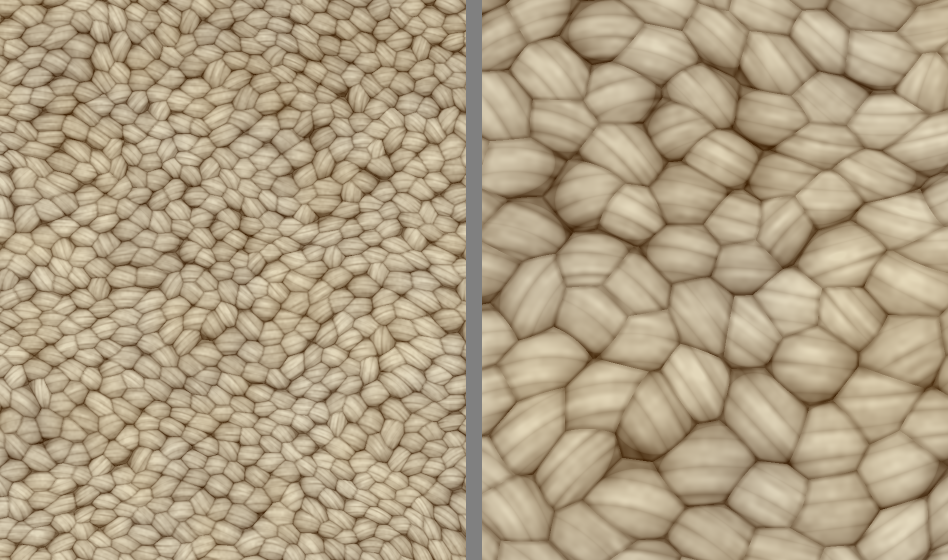
Left, the full canvas; right, a detail of the centre.
Give the GLSL for this texture, as a Shadertoy shader.

```glsl
// Loop-pile wool carpet: irregular rows of plump, twisted beige yarn loops.
#define CELL vec2(0.0400, 0.0322)   // loop spacing along and across a row
#define RADIUS vec2(0.0275, 0.0192) // half size of one loop
#define ROW_ANGLE -0.42             // slope of the rows
#define JITTER 0.42                 // scatter of the loop centres
#define TURN 1.15                   // spread of the loop directions
#define WARP 0.022                  // wander of the rows
#define PLIES 1.35                  // yarn plies per loop radius
#define GROOVE 0.24                 // darkness between plies
#define FIBRE 0.26                  // strength of the fine hairs
#define SHADOW vec3(0.45, 0.36, 0.25)
#define WOOL vec3(0.84, 0.79, 0.68)

float hash(vec2 p) {
    vec3 a = fract(vec3(p.xyx) * 0.1031);
    a += dot(a, a.yzx + 33.33);
    return fract((a.x + a.y) * a.z);
}

vec2 hash2(vec2 p) {
    return vec2(hash(p + 17.0), hash(p + 91.0));
}

float noise(vec2 p) {
    vec2 i = floor(p), f = fract(p);
    f = f * f * (3.0 - 2.0 * f);
    return mix(mix(hash(i), hash(i + vec2(1, 0)), f.x),
               mix(hash(i + vec2(0, 1)), hash(i + vec2(1, 1)), f.x), f.y);
}

mat2 rotation(float a) {
    float c = cos(a), s = sin(a);
    return mat2(c, s, -s, c);
}

// Tone of the pile: 0 is shadow colour, 1 is lit wool.
float pileTone(vec2 p) {
    vec2 drift = vec2(noise(p * 6.0 + 40.0), noise(p * 6.0 + 70.0)) - 0.5;
    vec2 bent = p + WARP * 2.0 * drift;
    mat2 toRows = rotation(-ROW_ANGLE), toCanvas = rotation(ROW_ANGLE);
    vec2 u = toRows * bent / CELL + 100.0;
    float lean = (noise(p * 5.0 + 13.0) - 0.5) * 0.9 - 0.05;

    // Keep the highest loop and the height of the runner-up.
    float top = -9.0, second = -9.0, dome = 0.0;
    vec2 local = vec2(0.0), id = vec2(0.0), offset = vec2(0.0);
    for (int j = -1; j <= 1; j++) {
        float row = floor(u.y) + float(j);
        float shift = 0.5 * mod(row, 2.0);
        for (int i = -1; i <= 1; i++) {
            vec2 cell = vec2(floor(u.x - shift) + float(i), row);
            vec2 centre = cell + vec2(0.5 + shift, 0.5) + JITTER * (hash2(cell) - 0.5);
            vec2 d = toCanvas * ((u - centre) * CELL);
            float angle = lean + TURN * (hash(cell + 5.0) - 0.5);
            angle += 1.0 * step(0.88, hash(cell + 29.0));
            vec2 size = RADIUS * (0.93 + 0.16 * hash(cell + 53.0));
            vec2 q = rotation(-angle) * d / size;
            float h = 1.0 - dot(q, q);
            float lifted = h + 0.22 * (hash(cell + 7.0) - 0.5);
            if (lifted > top) {
                second = top;
                top = lifted;
                dome = h;
                local = q;
                id = cell;
                offset = d / RADIUS.y;
            } else {
                second = max(second, lifted);
            }
        }
    }

    // Rounded body, lit from above, with dark creases between loops.
    float tone = 0.09 + 0.84 * sqrt(max(dome, 0.0));
    tone += 0.13 * clamp(offset.y - 0.15 * offset.x, -1.0, 1.0);
    tone -= 0.26 * (1.0 - smoothstep(0.0, 0.38, top - second));

    // Twisted plies and hairs along the yarn.
    float twist = 0.25 + 0.5 * hash(id + 61.0);
    float ply = local.y * PLIES + twist * local.x
              + 0.2 * local.x * local.x + hash(id + 3.0);
    float ridge = abs(sin(3.14159 * ply));
    tone -= GROOVE * pow(1.0 - ridge, 2.0);
    tone += FIBRE * (noise(vec2(local.x * 1.6, ply * 4.0) + id * 9.0) - 0.5);
    tone += 0.12 * (noise(p * 210.0) - 0.5);

    // Uneven dye per loop and broad wear over the cloth.
    tone += 0.17 * (hash(id + 83.0) - 0.5);
    tone += 0.16 * (noise(p * 9.0 + 3.0) - 0.5);
    return tone + 0.04 - 0.07 * smoothstep(0.55, 1.0, p.y);
}

void mainImage(out vec4 fragColor, in vec2 fragCoord) {
    // Four samples per pixel smooth the loop outlines.
    float tone = 0.0;
    for (int k = 0; k < 4; k++) {
        vec2 sub = vec2(float(k % 2), float(k / 2)) * 0.5 - 0.25;
        tone += 0.25 * pileTone((fragCoord + sub) / iResolution.y);
    }
    vec3 colour = mix(SHADOW, WOOL, clamp(tone, -0.5, 1.12));
    // Slightly warmer dye in patches.
    float warmth = noise(fragCoord / iResolution.y * 16.0 + 8.0) - 0.5;
    colour += warmth * vec3(0.012, 0.0, -0.025);
    fragColor = vec4(colour, 1.0);
}
```
